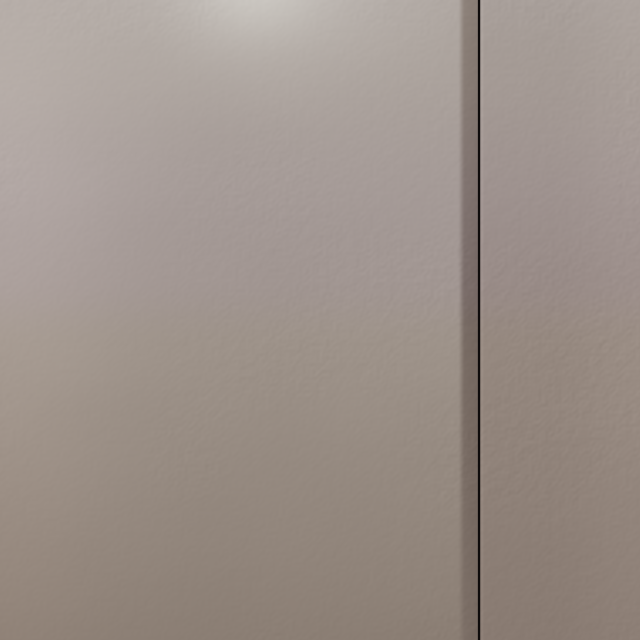
This texture is drawn by a WebGL 2 fragment shader. Its source:

```glsl
#version 300 es
precision highp float;
// Two satin taupe panels split by a dark vertical seam with a shaded bevel.
// Vertical colour ramps give the base light, soft gaussians add the highlights,
// and relief-lit value noise gives the fine leathery grain.

uniform vec2 u_resolution;
out vec4 fragColor;

const float BEVEL_X = 0.721;
const float SEAM_X = 0.7485;
const float SEAM_HALF = 0.0019;

float hash(vec2 p) {
    return fract(sin(dot(p, vec2(127.1, 311.7))) * 43758.5453);
}

float valueNoise(vec2 p) {
    vec2 cell = floor(p);
    vec2 f = fract(p);
    f = f * f * (3.0 - 2.0 * f);
    float low = mix(hash(cell), hash(cell + vec2(1.0, 0.0)), f.x);
    float high = mix(hash(cell + vec2(0.0, 1.0)), hash(cell + vec2(1.0)), f.x);
    return mix(low, high, f.y);
}

// Smooth three-stop ramp from bottom to top
vec3 ramp(float t, vec3 bottom, vec3 middle, vec3 top) {
    vec3 lower = mix(bottom, middle, clamp(t * 2.0, 0.0, 1.0));
    return mix(lower, top, clamp(t * 2.0 - 1.0, 0.0, 1.0));
}

float glow(vec2 p, vec2 center, vec2 size) {
    vec2 d = (p - center) / size;
    return exp(-dot(d, d));
}

// Difference of two nearby noise samples, as if lit from the upper left
float relief(vec2 p, float scale) {
    vec2 q = p * scale;
    return valueNoise(q) - valueNoise(q + vec2(0.45, -0.45));
}

vec3 leftPanel(vec2 p) {
    vec3 c = ramp(p.y, vec3(0.545, 0.495, 0.455), vec3(0.622, 0.580, 0.545),
                  vec3(0.675, 0.642, 0.620));
    c += vec3(0.050, 0.050, 0.052) * glow(p, vec2(0.0, 0.78), vec2(0.20, 0.40));
    c += vec3(0.025, 0.020, 0.018) * glow(p, vec2(0.0, 0.15), vec2(0.16, 0.35));
    c += vec3(0.060, 0.068, 0.070) * glow(p, vec2(0.42, 1.04), vec2(0.24, 0.17));
    c += vec3(0.060, 0.070, 0.068) * glow(p, vec2(0.40, 1.02), vec2(0.10, 0.08));
    return c;
}

vec3 rightPanel(vec2 p) {
    vec3 c = ramp(p.y, vec3(0.535, 0.480, 0.445), vec3(0.588, 0.537, 0.502),
                  vec3(0.660, 0.625, 0.605));
    return c + 0.018 * smoothstep(0.85, 1.0, p.x);
}

vec3 bevelColor(vec2 p) {
    vec3 c = ramp(p.y, vec3(0.480, 0.428, 0.395), vec3(0.462, 0.412, 0.382),
                  vec3(0.545, 0.500, 0.470));
    float across = (p.x - BEVEL_X) / (SEAM_X - BEVEL_X);
    return c + 0.022 * (0.5 - across);
}

void main() {
    vec2 p = gl_FragCoord.xy / u_resolution;
    float pixel = 1.0 / u_resolution.x;

    // Panels and the rounded bevel before the seam
    vec3 color = leftPanel(p);
    color = mix(color, bevelColor(p), smoothstep(BEVEL_X - 0.006, BEVEL_X + 0.006, p.x));
    color = mix(color, rightPanel(p), smoothstep(SEAM_X - pixel, SEAM_X + pixel, p.x));

    // Faint cool cast over the upper half, fading into warm below
    float cool = smoothstep(0.46, 0.56, p.y) * (1.0 - smoothstep(0.65, 0.95, p.y));
    color += vec3(0.002, -0.001, 0.016) * cool;

    // Grain, stronger in scattered patches and toward the right
    float patches = smoothstep(0.45, 0.85, valueNoise(p * 7.0 + 3.0));
    float strength = 0.008 + 0.008 * patches + 0.006 * smoothstep(0.3, 1.0, p.x);
    float grain = relief(p, 190.0) + 0.5 * relief(p, 90.0);
    color += grain * strength;
    color += 0.006 * (valueNoise(p * vec2(9.0, 14.0)) - 0.5);

    // Dark seam with a thin lit edge on its right
    float seamDistance = abs(p.x - SEAM_X) - SEAM_HALF;
    float litEdge = glow(vec2(p.x, 0.0), vec2(SEAM_X + 0.005, 0.0), vec2(0.002, 1.0));
    color += 0.025 * litEdge;
    float seam = 1.0 - smoothstep(-0.6 * pixel, 0.6 * pixel, seamDistance);
    color = mix(color, vec3(0.055, 0.045, 0.045), seam);

    fragColor = vec4(clamp(color, 0.0, 1.0), 1.0);
}
```
